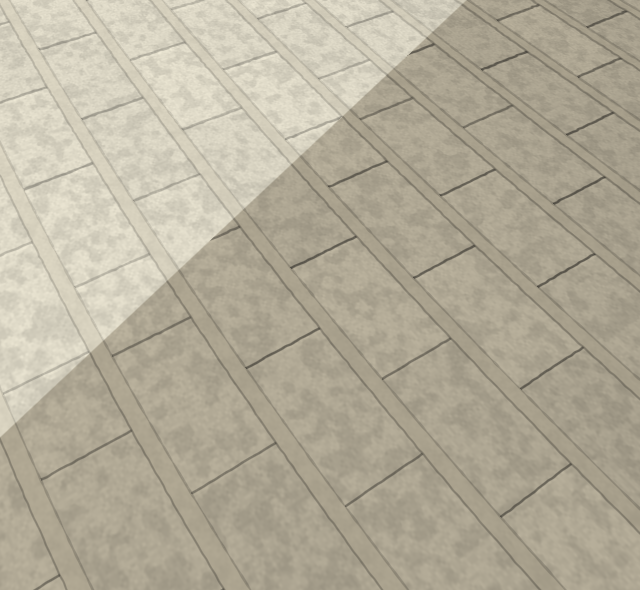
A WebGL 2 fragment shader for this texture:

```glsl
#version 300 es
precision highp float;
// Stone pavers in running bond seen in perspective, crossed by a diagonal shadow.

uniform vec2 u_resolution;
out vec4 fragColor;

// Perspective, in units of canvas height
const float HORIZON = 1.9407;
const float ROW_VANISH_X = -0.6356;
const float JOINT_VANISH_X = 3.3475;
const float BOW = 0.0099;
const float BOW_CENTER = 0.4845;
const float BOW_SPAN = 0.332;

// Paving layout
const float ROW_SCALE = 7.265;
const float ROW_START = 3.927;
const float JOINT_START = 1.70;
const float JOINT_PITCH = 0.331;
const float JOINT_CURVE = 0.022;
const float LIT_SLIP = 0.60;
const float STONE_WIDTH = 0.835;

// Shadow edge: height at the left side and slope
const float SHADOW_START = 0.2585;
const float SHADOW_SLOPE = 0.9375;

// Line widths, strengths and surface grain
const float JOINT_WIDTH = 0.0017;
const float EDGE_WIDTH = 0.0014;
const float JOINT_DARK = 0.46;
const float EDGE_DARK = 0.24;
const float STAIN = 0.075;
const float GRAIN = 0.07;
const float TONE_RANGE = 0.055;

const vec3 SUN_STONE = vec3(0.865, 0.845, 0.775);
const vec3 SUN_STRIP = vec3(0.835, 0.812, 0.738);
const vec3 SHADE_STONE = vec3(0.695, 0.664, 0.586);
const vec3 SHADE_STRIP = vec3(0.675, 0.643, 0.563);

float hash(vec2 p) {
    return fract(sin(dot(p, vec2(127.1, 311.7))) * 43758.5453);
}

float noise(vec2 p) {
    vec2 i = floor(p), f = fract(p);
    f = f * f * (3.0 - 2.0 * f);
    return mix(mix(hash(i), hash(i + vec2(1.0, 0.0)), f.x),
               mix(hash(i + vec2(0.0, 1.0)), hash(i + 1.0), f.x), f.y);
}

float fbm(vec2 p) {
    float sum = 0.0, amp = 0.55;
    for (int i = 0; i < 3; i++) {
        sum += amp * noise(p);
        p = mat2(1.6, 1.2, -1.2, 1.6) * p + 7.3;
        amp *= 0.5;
    }
    return sum;
}

// Change of a smooth field per unit of canvas height
float fieldSlope(float field) {
    return max(length(vec2(dFdx(field), dFdy(field))) * u_resolution.y, 1e-4);
}

float line(float dist, float halfWidth, float aa) {
    return 1.0 - smoothstep(halfWidth - aa * 0.6, halfWidth + aa, abs(dist));
}

void main() {
    vec2 p = gl_FragCoord.xy / u_resolution.y;
    float aa = 1.0 / u_resolution.y;

    // Sun and shade
    float edgeDist = (p.y - SHADOW_START - SHADOW_SLOPE * p.x)
                   / length(vec2(1.0, SHADOW_SLOPE));
    float sun = smoothstep(-aa, aa, edgeDist);

    // Project the canvas onto the ground
    float bend = (p.y - BOW_CENTER) / BOW_SPAN;
    float x = p.x + BOW * (1.0 - bend * bend);
    float depth = HORIZON - p.y;
    float across = ROW_SCALE * (x - ROW_VANISH_X) / depth - ROW_START;
    float z = ((JOINT_VANISH_X - x) / depth - JOINT_START) / JOINT_PITCH;
    float along = z - JOINT_CURVE * z * z;
    float acrossSlope = fieldSlope(across);
    float alongSlope = fieldSlope(along);

    // Stone cell, with every second row moved by half a stone
    float row = floor(across);
    float u = across - row;
    float run = along + 0.5 * mod(row, 2.0) - LIT_SLIP * step(0.0, edgeDist);
    float joint = floor(run + 0.5);
    vec2 stoneId = vec2(row, floor(run));
    float inStone = 1.0 - smoothstep(-aa, aa, (u - STONE_WIDTH) / acrossSlope);

    // Base colour, tone of each stone and mottling
    vec3 stone = mix(SHADE_STONE, SUN_STONE, sun);
    vec3 strip = mix(SHADE_STRIP, SUN_STRIP, sun);
    vec3 color = mix(strip, stone, inStone);
    color *= 1.0 + TONE_RANGE * (hash(stoneId + 3.7) - 0.5) * inStone;
    vec2 ground = vec2(across * 9.0, along * 12.0);
    float blotch = smoothstep(0.38, 0.66, fbm(ground));
    float grain = noise(ground * 4.3 + 11.0) - 0.5;
    color *= 1.0 - STAIN * blotch * mix(0.35, 1.0, inStone);
    color *= 1.0 + GRAIN * grain * mix(0.5, 1.0, inStone);
    color *= 1.025 - 0.05 * p.x;

    // Cross joints and the two long edges of each stone
    float wobble = 0.0016 * (noise(ground * 2.0) - 0.5);
    float jointDist = (run - joint) / alongSlope + wobble;
    float jointTone = mix(0.65, 1.0, hash(vec2(row, joint) + 9.1));
    float jointLine = line(jointDist, JOINT_WIDTH, aa) * inStone * jointTone;
    float jointLip = line(jointDist + 0.004, JOINT_WIDTH, aa) * inStone;
    float leftDist = min(u, 1.0 - u) / acrossSlope + wobble;
    float rightDist = (u - STONE_WIDTH) / acrossSlope + wobble;
    float edgeLine = max(0.7 * line(leftDist, EDGE_WIDTH, aa),
                         line(rightDist, EDGE_WIDTH, aa));
    color *= 1.0 + 0.03 * jointLip;
    color *= 1.0 - JOINT_DARK * mix(1.0, 0.55, sun) * jointLine;
    color *= 1.0 - EDGE_DARK * mix(1.0, 0.65, sun) * edgeLine;

    fragColor = vec4(color, 1.0);
}
```
